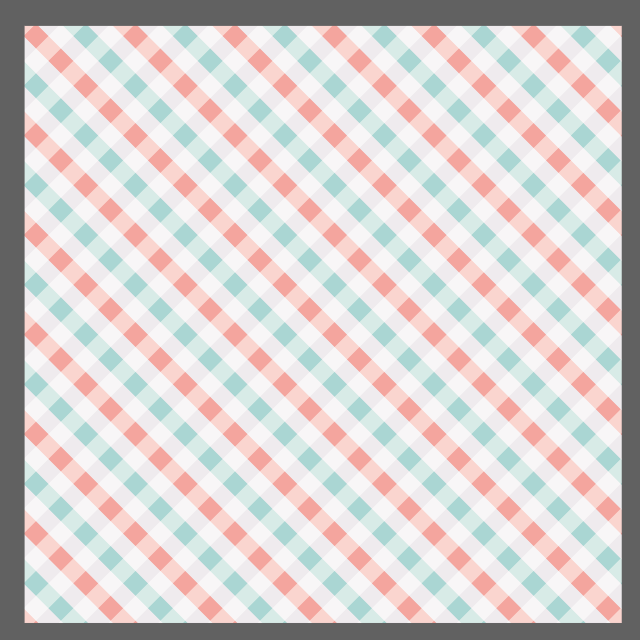
A WebGL 1 fragment shader for this pattern:

```glsl
precision highp float;
// Diagonal gingham of coral and teal ribbons on a pale square panel with a dark border.

uniform vec2 u_resolution;

const vec2 PANEL_TOP_LEFT = vec2(0.0384, 0.9596);
const float PANEL_SIZE = 0.933;
const float REPEATS = 6.0;          // across and down the panel
const float BAND_WIDTH = 0.25;      // of one repeat, measured along an axis
const float CORAL_CENTER = 0.0126;  // offsets in repeats
const float TEAL_CENTER = CORAL_CENTER + 0.5;
const float SHADE_CENTER = 0.217;

const vec3 BORDER = vec3(0.380, 0.380, 0.380);
const vec3 WHITE = vec3(0.973, 0.965, 0.969);
const vec3 GREY = vec3(0.937, 0.922, 0.933);
const vec3 CORAL_LIGHT = vec3(0.980, 0.835, 0.812);
const vec3 CORAL_DARK = vec3(0.957, 0.647, 0.620);
const vec3 TEAL_LIGHT = vec3(0.847, 0.922, 0.906);
const vec3 TEAL_DARK = vec3(0.667, 0.839, 0.827);

// Coverage of a band that recurs once per period
float band(float t, float center, float period, float blur) {
  float d = abs(fract((t - center) / period + 0.5) - 0.5) * period;
  return 1.0 - smoothstep(-blur, blur, d - 0.5 * BAND_WIDTH);
}

// Coverage of the square panel, for a point in panel units
float panelMask(vec2 p, float blur) {
  vec2 d = abs(p - 0.5) - 0.5;
  return 1.0 - smoothstep(-blur, blur, max(d.x, d.y));
}

void main() {
  float side = min(u_resolution.x, u_resolution.y);
  vec2 uv = (gl_FragCoord.xy - 0.5 * u_resolution) / side + 0.5;
  float pixel = 1.0 / (side * PANEL_SIZE);

  // Panel space runs right and down from the top left corner
  vec2 panel = (uv - PANEL_TOP_LEFT) * vec2(1.0, -1.0) / PANEL_SIZE;
  vec2 cell = panel * REPEATS;
  float across = cell.x - cell.y;
  float along = cell.x + cell.y;
  float blur = pixel * REPEATS * 0.8;

  // Shading bands cross the coloured ribbons at right angles
  float shade = band(along, SHADE_CENTER, 0.5, blur);
  float coral = band(across, CORAL_CENTER, 1.0, blur);
  float teal = band(across, TEAL_CENTER, 1.0, blur);

  vec3 color = mix(WHITE, GREY, shade);
  color = mix(color, mix(CORAL_LIGHT, CORAL_DARK, shade), coral);
  color = mix(color, mix(TEAL_LIGHT, TEAL_DARK, shade), teal);
  color = mix(BORDER, color, panelMask(panel, pixel * 0.6));
  gl_FragColor = vec4(color, 1.0);
}
```
